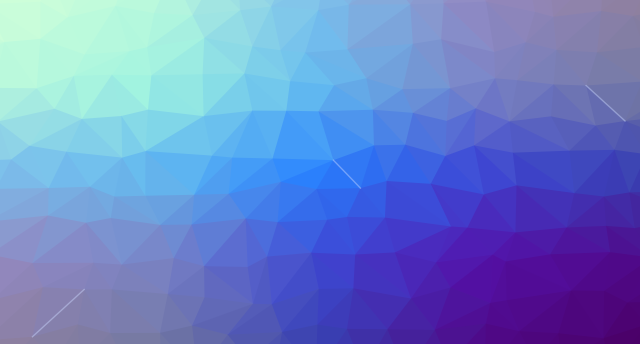
Give the GLSL for this background, as a WebGL 1 fragment shader.

```glsl
precision highp float;
// Low-poly backdrop: a jittered grid of vertices is split into triangles, and
// each facet takes one flat colour, the mean of one palette read along x and
// along y at its centroid. A few facets are parted by a pale hairline.

uniform vec2 u_resolution;

// Palette from the upper left corner to the lower right corner
const vec3 MINT   = vec3(0.82, 1.00, 0.85);
const vec3 AQUA   = vec3(0.62, 0.95, 0.88);
const vec3 BLUE   = vec3(0.15, 0.50, 1.00);
const vec3 VIOLET = vec3(0.33, 0.07, 0.67);
const vec3 PLUM   = vec3(0.29, 0.00, 0.40);

// Mesh layout
const vec2 GRID        = vec2(16.0, 9.63);  // cells across the canvas
const vec2 GRID_OFFSET = vec2(0.0, 0.35);   // shift of the mesh, in cells
const vec2 JITTER      = vec2(0.38, 0.25);  // vertex scatter, in cells

// Hairlines: the cells whose diagonal shows, and their look
const vec2 SEAM_CENTRE = vec2(8.0, 4.0);
const vec2 SEAM_RIGHT  = vec2(14.0, 5.0);
const vec2 SEAM_UPPER  = vec2(15.0, 6.0);
const vec2 SEAM_LEFT   = vec2(1.0, 0.0);
const vec3 SEAM_COLOR  = vec3(0.80, 0.85, 1.00);
const float SEAM_WIDTH = 0.001;
const float SEAM_ALPHA = 0.45;

vec2 hash22(vec2 p) {
    vec2 q = vec2(dot(p, vec2(127.1, 311.7)), dot(p, vec2(269.5, 183.3)));
    return fract(sin(q) * 43758.5453);
}

float cross2(vec2 a, vec2 b) {
    return a.x * b.y - a.y * b.x;
}

// Positive for a counter-clockwise triangle
float area(vec2 a, vec2 b, vec2 c) {
    return 0.5 * cross2(b - a, c - a);
}

vec2 canvasSize() {
    return vec2(u_resolution.x / u_resolution.y, 1.0);
}

// Scattered grid vertex, in units of the canvas height
vec2 vertexAt(vec2 id) {
    vec2 scatter = (2.0 * hash22(id) - 1.0) * JITTER;
    return (id + scatter + GRID_OFFSET) / GRID * canvasSize();
}

vec3 palette(float t) {
    float s = clamp(t, 0.0, 1.0) * 4.0;
    vec3 color = mix(MINT, AQUA, clamp(s, 0.0, 1.0));
    color = mix(color, BLUE, clamp(s - 1.0, 0.0, 1.0));
    color = mix(color, VIOLET, clamp(s - 2.0, 0.0, 1.0));
    return mix(color, PLUM, clamp(s - 3.0, 0.0, 1.0));
}

vec3 facetColor(vec2 centroid) {
    vec2 uv = centroid / canvasSize();
    return 0.5 * (palette(uv.x) + palette(1.0 - uv.y));
}

// Smooth coverage of the half plane left of the edge from a to b
float edgeCover(vec2 p, vec2 a, vec2 b, float pixel) {
    float dist = cross2(normalize(b - a), p - a);
    return clamp(dist / pixel + 0.5, 0.0, 1.0);
}

// Flat triangle as premultiplied colour and coverage
vec4 facet(vec2 p, vec2 a, vec2 b, vec2 c, float pixel) {
    float cover = edgeCover(p, a, b, pixel) * edgeCover(p, b, c, pixel)
                * edgeCover(p, c, a, pixel);
    return vec4(facetColor((a + b + c) / 3.0), 1.0) * cover;
}

float segmentDistance(vec2 p, vec2 a, vec2 b) {
    vec2 ab = b - a;
    float t = clamp(dot(p - a, ab) / dot(ab, ab), 0.0, 1.0);
    return length(p - a - ab * t);
}

bool hasSeam(vec2 id) {
    return id == SEAM_CENTRE || id == SEAM_RIGHT || id == SEAM_UPPER || id == SEAM_LEFT;
}

void main() {
    float pixel = 1.0 / u_resolution.y;
    vec2 p = gl_FragCoord.xy * pixel;
    vec2 home = floor(p / canvasSize() * GRID - GRID_OFFSET);
    vec4 mesh = vec4(0.0);
    float seam = 0.0;

    for (int j = -1; j <= 1; j++) {
        for (int i = -1; i <= 1; i++) {
            vec2 id = home + vec2(float(i), float(j));
            vec2 a = vertexAt(id);
            vec2 b = vertexAt(id + vec2(1.0, 0.0));
            vec2 c = vertexAt(id + vec2(1.0, 1.0));
            vec2 d = vertexAt(id + vec2(0.0, 1.0));

            // Split along the diagonal that avoids slivers
            if (min(area(a, b, d), area(b, c, d)) > min(area(a, b, c), area(a, c, d))) {
                vec2 first = a;
                a = b; b = c; c = d; d = first;
            }
            mesh += facet(p, a, b, c, pixel) + facet(p, a, c, d, pixel);
            if (hasSeam(id)) {
                seam = 1.0 - smoothstep(0.0, SEAM_WIDTH + pixel, segmentDistance(p, a, c));
            }
        }
    }
    vec3 color = mesh.rgb / max(mesh.a, 0.001);
    gl_FragColor = vec4(mix(color, SEAM_COLOR, seam * SEAM_ALPHA), 1.0);
}
```
